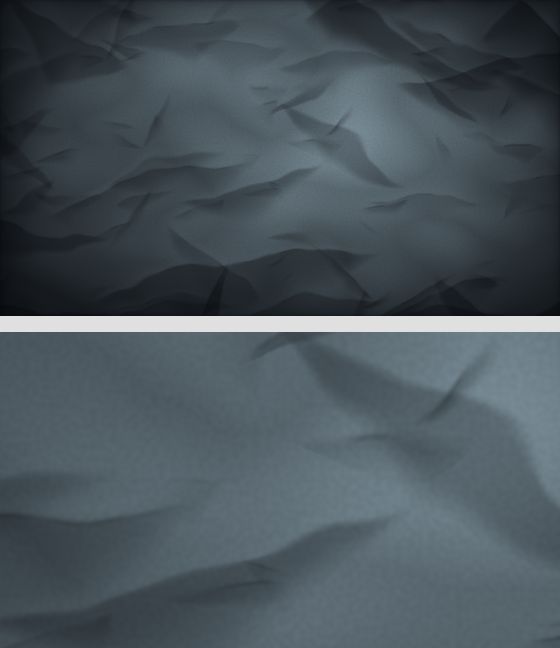
Top, the full canvas; bottom, a detail of the centre.
This texture is drawn by a Shadertoy shader. Its source:

```glsl
// Dark slate-blue crumpled paper with sharp folds, soft shadows and a vignette.

vec2 hash2(vec2 p) {
    vec3 q = fract(p.xyx * vec3(0.1031, 0.1030, 0.0973));
    q += dot(q, q.yzx + 33.33);
    return fract((q.xx + q.yz) * q.zy);
}

float gradientNoise(vec2 p) {
    vec2 cell = floor(p), f = fract(p);
    vec2 u = f * f * f * (f * (f * 6.0 - 15.0) + 10.0);
    float corner[4];
    for (int i = 0; i < 4; i++) {
        vec2 o = vec2(i & 1, i >> 1);
        float angle = 6.2832 * hash2(cell + o + 70.0).x;
        corner[i] = dot(vec2(cos(angle), sin(angle)), f - o);
    }
    return mix(mix(corner[0], corner[1], u.x), mix(corner[2], corner[3], u.x), u.y);
}

// Scattered folds: x is the shadow under each ridge, y its thin line, z its lit rim.
vec3 folds(vec2 p, float scale, float seed) {
    vec3 sum = vec3(0.0);
    vec2 g = p * scale;
    vec2 base = floor(g);
    for (int j = -1; j <= 1; j++)
    for (int i = -1; i <= 1; i++) {
        vec2 cell = base + vec2(i, j);
        vec2 place = hash2(cell + seed);
        vec2 shape = hash2(cell + seed + 17.0);
        vec2 look = hash2(cell + seed + 41.0);

        // Local frame, mostly lying flat and rising to the right
        float turn = shape.x * 2.0 - 1.0;
        float angle = 0.15 + 1.1 * turn * abs(turn);
        vec2 d = g - cell - place;
        vec2 q = vec2(d.x * cos(angle) + d.y * sin(angle), d.y * cos(angle) - d.x * sin(angle));

        // Triangular facet hanging below the ridge
        float along = q.x / mix(0.5, 0.92, shape.y);
        float apex = look.x * 1.2 - 0.6;
        float taper = clamp(min((along + 1.0) / (apex + 1.0), (1.0 - along) / (1.0 - apex)), 0.0, 1.0);
        float ends = smoothstep(0.0, 0.3, taper);
        float below = 0.05 * taper - q.y;
        float depth = max(taper * mix(0.2, 0.62, look.y), 0.001);
        float softness = 0.004 * scale * mix(0.7, 2.5, place.x);
        float facet = smoothstep(-softness, softness, below)
                    * (1.0 - smoothstep(mix(0.0, 0.75, place.y * place.y), 1.0, below / depth));

        float ridge = below / (0.0035 * scale);
        float rim = (below + 0.012 * scale) / (0.012 * scale);
        sum += ends * vec3(facet * mix(0.35, 1.0, shape.y),
                           exp(-ridge * ridge) * look.x,
                           exp(-rim * rim) * look.y);
    }
    return sum;
}

void mainImage(out vec4 fragColor, in vec2 fragCoord) {
    vec2 uv = fragCoord / iResolution.xy;
    vec2 p = fragCoord / iResolution.y;

    // Bend the sheet so that ridges wander
    vec2 w = p;
    w += 0.07 * vec2(gradientNoise(p * 3.0 + 5.0), gradientNoise(p * 3.0 + 31.0));
    w += 0.016 * vec2(gradientNoise(p * 11.0 + 9.0), gradientNoise(p * 11.0 + 47.0));

    // Large, middle and small folds
    vec3 large = folds(w + 0.2, 1.7, 3.0);
    vec3 middle = folds(w, 3.3, 58.0);
    vec3 small = folds(w, 7.0, 121.0);
    float patchy = smoothstep(-0.05, 0.3, gradientNoise(p * 4.0 + 13.0));
    float broken = smoothstep(-0.2, 0.3, gradientNoise(p * 16.0 + 3.0));

    float shadow = 0.48 * large.x + 0.30 * middle.x + 0.28 * patchy * small.x;
    shadow += broken * (0.35 * large.y + 0.25 * middle.y + 0.25 * patchy * small.y);
    float rim = large.z + 0.7 * middle.z + 0.5 * patchy * small.z;

    // Soft undulation and blunt dents
    float swell = 0.30 * gradientNoise(w * vec2(2.0, 3.0) + 21.0);
    swell += 0.38 * (abs(gradientNoise(w * vec2(3.2, 4.6) + 8.0)) - 0.18);
    float tone = (1.10 + swell + 0.07 * rim) * exp(-min(shadow, 1.35));

    // Lamp right of the middle and above it, with dark borders
    vec2 lamp = (p - vec2(1.03, 0.66)) / vec2(1.12, 0.85);
    vec2 edge = 4.0 * uv * (1.0 - uv);
    tone *= exp(-dot(lamp, lamp)) * mix(0.3, 1.06, pow(edge.x * edge.y, 0.22));

    // Fine paper grain
    tone *= 1.0 + 0.05 * gradientNoise(p * 140.0);

    vec3 color = vec3(0.006, 0.010, 0.022) + vec3(0.325, 0.375, 0.395) * tone;
    fragColor = vec4(clamp(color, 0.0, 1.0), 1.0);
}
```
